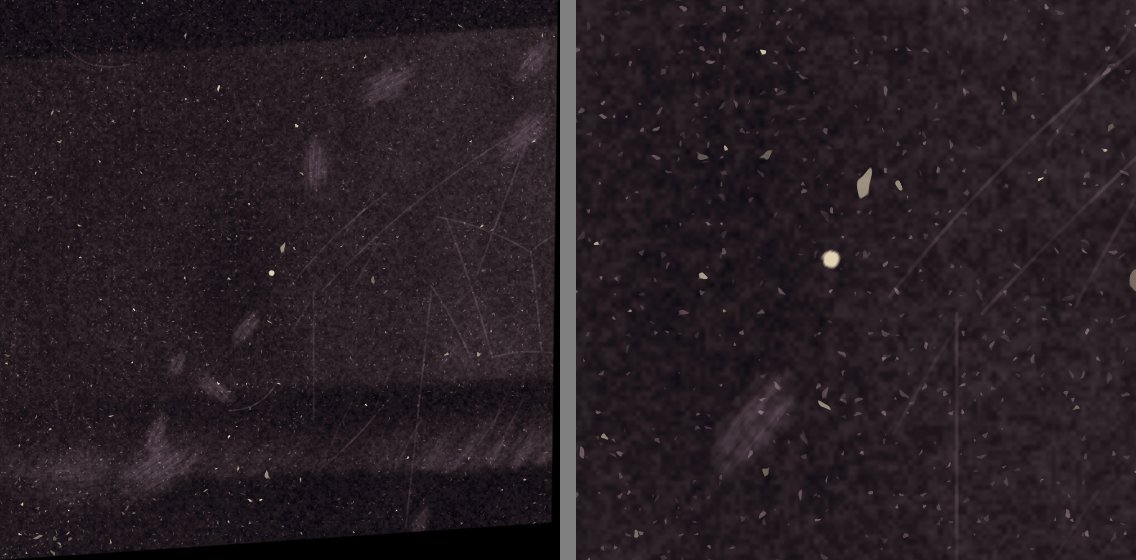
Left: the whole. Right: its middle third, enlarged.
This texture is drawn by a Shadertoy shader. Its source:

```glsl
// A dusty, scratched sheet of dark plastic, lying slightly askew on black.
// Soft bands and smudges carry layered-sine clouds and fine grain;
// cellular flecks make the dust, bowed line distances the scratches.

#define BASE_TONE 0.143
#define DARK_TONE 0.086
#define RIGHT_HAZE 0.040
#define GRAIN 0.070
#define CLOUD 0.027
#define DUST 0.30
#define SCRATCH 0.11
#define SMUDGE 0.15
#define HAIRS 40
#define WARM_DUST vec3(0.88, 0.82, 0.70)

// Smudges: centre, length, angle
const vec4 smudges[11] = vec4[11](
    vec4(.563, .705, .05, 1.57), vec4(.95, .89, .045, .9), vec4(.385, .305, .04, -.7),
    vec4(.28, .16, .09, .6), vec4(.44, .415, .04, .95), vec4(.315, .35, .03, 1.1),
    vec4(.28, .225, .04, 1.2), vec4(.75, .07, .03, 1.), vec4(.69, .85, .06, .5),
    vec4(.13, .14, .12, .1), vec4(.94, .76, .06, .8));

// Long scratches: both ends
const vec4 scratches[11] = vec4[11](
    vec4(.52, .49, .69, .655), vec4(.575, .48, .935, .77), vec4(.78, .613, .948, .55),
    vec4(.948, .55, .996, .583), vec4(.948, .55, .967, .375), vec4(.797, .61, .879, .362),
    vec4(.879, .362, .985, .37), vec4(.94, .746, .853, .512), vec4(.77, .49, .84, .362),
    vec4(.56, .48, .56, .245), vec4(.77, .48, .725, .06));

float pixel;

vec2 hash2(vec2 p) {
    vec3 q = fract(p.xyx * vec3(.1031, .1030, .0973));
    q += dot(q, q.yzx + 33.33);
    return fract((q.xx + q.yz) * q.zy);
}

mat2 turn(float a) { return mat2(cos(a), -sin(a), sin(a), cos(a)); }

// Layered sines, roughly -1 to 1
float cloud(vec2 p) {
    float sum = 0., gain = .6;
    for (int i = 0; i < 6; i++) {
        sum += gain * sin(p.x + 1.7 * sin(p.y * 1.1 + float(i))) * sin(p.y + 1.3 * sin(p.x * .9));
        p = mat2(1.6, 1.2, -1.2, 1.6) * p + 3.7;
        gain *= .62;
    }
    return sum;
}

// Smooth lattice grain, -0.5 to 0.5
float grain(vec2 p) {
    vec2 i = floor(p), f = smoothstep(0., 1., p - i);
    float low = mix(hash2(i).x, hash2(i + vec2(1, 0)).x, f.x);
    float high = mix(hash2(i + vec2(0, 1)).x, hash2(i + 1.).x, f.x);
    return mix(low, high, f.y) - .5;
}

// One ragged, stretched fleck in a share of the cells
float flecks(vec2 p, float cells, float size, float share) {
    vec2 g = p * cells, id = floor(g);
    vec2 r = hash2(id + cells), s = hash2(id + cells * 3. + 7.);
    vec2 d = turn(6.283 * s.x) * (fract(g) - mix(vec2(.3), vec2(.7), r)) / cells;
    d.x /= 1. + 1.6 * s.y * s.y * s.y;
    d += .3 * size * sin(d.yx * 2.5 / size + r * 6.);
    float dist = length(d) - size * (.4 + .6 * r.x);
    float lit = step(hash2(id + cells * 5. + 19.).x, share);
    return lit * (.3 + .7 * r.y * r.y) * (1. - smoothstep(-.7 * pixel, .7 * pixel, dist));
}

// Thin line from a to b, bowed sideways and worn along its length
float scratch(vec2 p, vec2 a, vec2 b, float bow) {
    float len = length(b - a);
    vec2 dir = (b - a) / len;
    float h = dot(p - a, dir) / len, k = clamp(h, 0., 1.);
    float side = dot(p - a, vec2(-dir.y, dir.x)) - bow * 4. * k * (1. - k);
    float wear = .7 + .3 * sin(k * 23. + a.x * 90.) * sin(k * 9.);
    return wear * (1. - smoothstep(.0004, .0011 + pixel, length(vec2((h - k) * len, side))));
}

// Soft ellipse, rubbed into streaks along its long axis
float smudge(vec2 p, vec4 s) {
    vec2 d = turn(s.w) * (p - s.xy);
    float ragged = length(d / vec2(s.z, .5 * s.z)) + .25 * cloud(d * vec2(45, 90) + s.xy * 30.);
    return (.7 + .45 * cloud(d * vec2(25, 240))) * (1. - smoothstep(.3, 1.2, ragged));
}

void mainImage(out vec4 fragColor, in vec2 fragCoord) {
    vec2 p = fragCoord / iResolution.xy;
    pixel = 1. / iResolution.y;
    float haze = cloud(p * vec2(11, 9) + 2.);
    float rub = cloud(turn(.95) * p * vec2(14, 70));

    // Broad tones: hazy right, dark top and lower bands, glowing strip
    float right = smoothstep(.35, .9, p.x);
    float tone = BASE_TONE + RIGHT_HAZE * right + CLOUD * (haze * (.4 + .6 * right) + .4 * rub * right);
    vec2 shade = (p - vec2(.43, .52)) * vec2(15, 5);
    tone -= .03 * exp(-dot(shade, shade));
    float top = smoothstep(-.006, .006, p.y - .89 - .065 * p.x);
    float low = 1. - smoothstep(-.02, .015, p.y - .28 - .05 * p.x);
    tone = mix(tone, DARK_TONE, .95 * top);
    tone = mix(tone, DARK_TONE + .015 * haze, low * mix(.35, .9, smoothstep(.1, .6, p.x)));
    float rise = p.y - .135 - .025 * p.x + .005 * haze;
    float glow = smoothstep(-.008, .016, rise) * (1. - smoothstep(.02, .13, rise));
    tone += glow * (.075 + .11 * smoothstep(.5, 1., p.x)) * (.85 + .45 * rub);

    for (int i = 0; i < 11; i++) tone += SMUDGE * (i == 9 ? .5 : 1.) * smudge(p, smudges[i]);

    // Long scratches and two curls
    float lines = 1.5 * scratch(p, vec2(.41, .267), vec2(.49, .31), -.012);
    lines += scratch(p, vec2(.11, .92), vec2(.23, .885), -.018);
    for (int i = 0; i < 11; i++) {
        vec4 s = scratches[i];
        lines += scratch(p, s.xy, s.zw, .05 * max(0., s.z - s.x));
    }

    // Short hairs: rubbed into the right, curled at the lower left
    for (int i = 0; i < HAIRS; i++) {
        vec2 r = hash2(vec2(i, 3)), s = hash2(vec2(i, 41));
        bool curled = i % 3 == 0;
        vec2 start = curled ? vec2(.02, .1) + r * vec2(.32, .3) : vec2(.5, .14) + r * vec2(.47, .5 * r.y);
        float angle = curled ? 1. + 1.6 * s.x : .75 + .5 * s.x;
        float len = curled ? .03 : .03 + .1 * s.y;
        lines += (.3 + .5 * s.y) * scratch(p, start, start + len * vec2(cos(angle), sin(angle)), .006 * (s.x - .5));
    }
    tone += SCRATCH * lines;

    // Grain and dust, thickest at the left
    tone += GRAIN * (grain(p * 340.) + grain(p * 165. + 50.));
    float dense = mix(1., .5, smoothstep(0., .7, p.x)) * (.8 + .4 * haze);
    float corner = 1. - smoothstep(.03, .25, length(p - vec2(.05, .07)));
    tone += DUST * (flecks(p, 125., .0012, .4 * dense) + flecks(p + .37, 83., .0016, .35 * dense));
    float bright = flecks(p, 53., .002, .06 + .2 * corner) + flecks(p, 37., .0038, .002 + .2 * corner);
    bright += 1. - smoothstep(.003, .006, length(p - vec2(.484, .513)) + .003 * rub);

    // Violet-brown tint, warm flecks, black surround
    tone = max(tone, .035);
    vec3 color = tone * vec3(1, .86, .95) - vec3(0, .018, .01);
    color += vec3(0, .01, .022) * (1. - smoothstep(.08, .14, tone));
    color = mix(color, WARM_DUST, clamp(bright, 0., 1.));
    float inside = min(p.y - .068 * p.x, .984 + .012 * p.y - p.x);
    fragColor = vec4(clamp(color * smoothstep(-pixel, pixel, inside), 0., 1.), 1);
}
```
